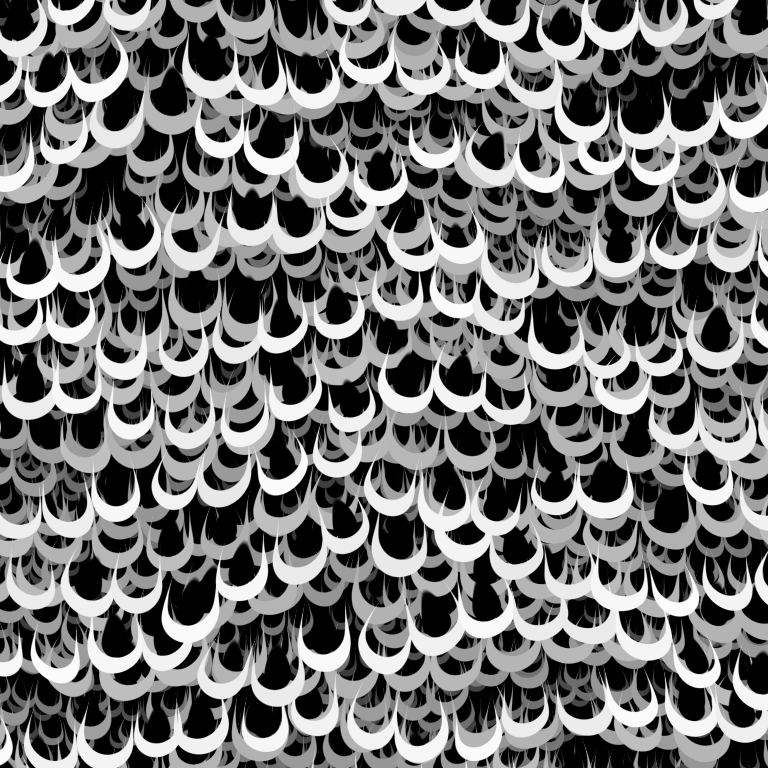
Reproduce this pattern procedurally as a Shadertoy shader.

```glsl
float hash(vec2 p) {
    return fract(sin(dot(p, vec2(127.1, 311.7))) * 43758.5453);
}

float noise(vec2 p) {
    vec2 i = floor(p), f = fract(p);
    f = f * f * (3.0 - 2.0 * f);
    float low = mix(hash(i), hash(i + vec2(1, 0)), f.x);
    float high = mix(hash(i + vec2(0, 1)), hash(i + vec2(1, 1)), f.x);
    return mix(low, high, f.y);
}

vec2 rotate(vec2 p, float angle) {
    float c = cos(angle), s = sin(angle);
    return vec2(c * p.x - s * p.y, s * p.x + c * p.y);
}

float coverage(float dist, float softness) {
    return 1.0 - smoothstep(-softness, softness, dist);
}

// Bends the unit disc so that its upper half stretches into long horns
vec2 hornSpace(vec2 p, float bend) {
    p.x += bend * p.y * p.y;
    p.y /= 1.0 + 0.83 * max(p.y, 0.0);
    return p;
}

// Upright crescent: unit disc minus a smaller raised disc
float crescent(vec2 p) {
    float outer = length(p) - 1.0;
    float inner = length(p - vec2(0.0, 0.42)) - 0.82;
    return max(outer, -inner);
}

float hollow(vec2 p) {
    return length(p - vec2(0.0, 0.1)) - 0.5;
}

// Paints one staggered, wavy sheet of crescents over the shade behind it
float paintLayer(float behind, vec2 uv, vec2 cell, float radius, float tone,
                 float toneSpread, float density, float patchiness,
                 float hollowChance, float seed, float pixel) {
    float shade = behind;
    float row = floor(uv.y / cell.y);
    for (int j = -1; j <= 1; j++) {
        float y = row + float(j);
        float stagger = 0.5 * y + 0.4 * hash(vec2(y, seed));
        float column = floor(uv.x / cell.x - stagger);
        for (int i = -1; i <= 1; i++) {
            vec2 id = vec2(column + float(i), y);
            vec2 key = id + seed * vec2(17.3, 9.1);
            vec2 jitter = vec2(hash(key + 0.3), hash(key + 1.7)) - 0.5;
            float wave = 0.22 * sin(0.75 * id.x + 2.4 * y + seed);
            vec2 center = id + 0.5 + vec2(stagger, wave) + jitter * vec2(0.22, 0.4);
            center *= cell;

            float limit = density + patchiness * (noise(center * 6.0 + seed) - 0.5);
            if (hash(key + 3.1) > limit) continue;

            float size = radius * mix(0.88, 1.12, hash(key + 4.9));
            float tilt = 0.5 * (hash(key + 6.2) - 0.5);
            float bend = 0.3 * (hash(key + 7.7) - 0.5);
            vec2 p = hornSpace(rotate(uv - center, tilt) / size, bend);
            float softness = 0.8 * pixel / size;

            float isHollow = step(hash(key + 8.4), hollowChance);
            shade *= 1.0 - isHollow * coverage(hollow(p), softness);
            float ink = tone + toneSpread * (2.0 * hash(key + 9.6) - 1.0);
            shade = mix(shade, ink, coverage(crescent(p), softness));
        }
    }
    return shade;
}

void mainImage(out vec4 fragColor, in vec2 fragCoord) {
    float pixel = 1.0 / iResolution.y;
    vec2 uv = fragCoord * pixel;

    // Slow swags running through every sheet
    uv.y += 0.02 * sin(6.5 * uv.x + 3.0 * uv.y) + 0.008 * sin(15.0 * uv.x - 5.0 * uv.y);

    // Small dark sheets at the back, large white ones in front
    float shade = 0.0;
    shade = paintLayer(shade, uv, vec2(0.030, 0.039), 0.014, 0.27, 0.04, 0.45, 1.2, 0.0, 1.0, pixel);
    shade = paintLayer(shade, uv, vec2(0.033, 0.042), 0.018, 0.46, 0.04, 0.55, 1.2, 0.2, 2.0, pixel);
    shade = paintLayer(shade, uv, vec2(0.052, 0.061), 0.027, 0.61, 0.03, 0.90, 0.4, 0.4, 3.0, pixel);
    shade = paintLayer(shade, uv, vec2(0.072, 0.092), 0.034, 0.72, 0.03, 0.88, 0.3, 0.4, 4.0, pixel);
    shade = paintLayer(shade, uv, vec2(0.070, 0.105), 0.034, 0.95, 0.04, 0.94, 0.2, 0.4, 5.0, pixel);

    fragColor = vec4(vec3(shade), 1.0);
}
```
